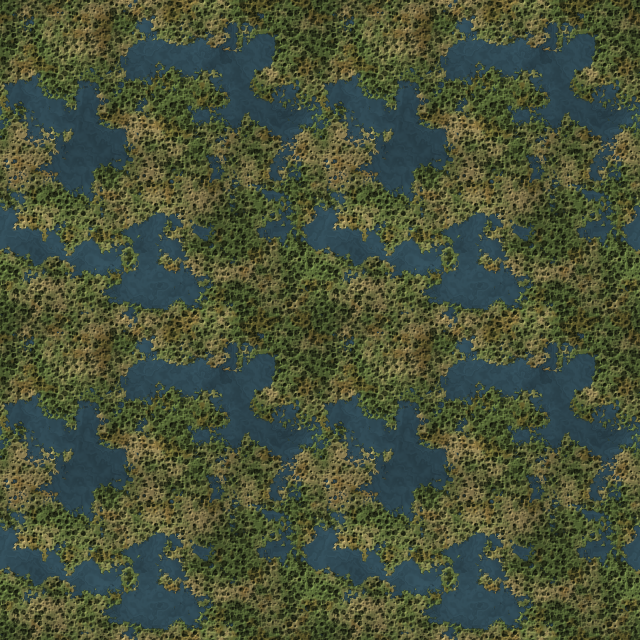
Give the GLSL for this texture, as a WebGL 2 fragment shader.

```glsl
#version 300 es
precision highp float;
// Mossy, pitted ground broken by ragged blue pools; the tile repeats 2 x 2.
// Soft ellipses plus wrapped fractal noise shape the shores, wrapped cellular
// noise makes the pits, and a height difference lights them from upper left.
uniform vec2 u_resolution;
out vec4 fragColor;

// Random pair for a lattice point; wraps after n cells
vec2 hash2(vec2 cell, float n) {
  vec2 i = mod(cell, n) + 1.7 * n;
  vec3 q = fract(i.xyx * vec3(0.1031, 0.1030, 0.0973));
  q += dot(q, q.yzx + 33.33);
  return fract((q.xx + q.yz) * q.zy);
}

float valueNoise(vec2 p, float n) {
  vec2 i = floor(p * n), f = fract(p * n);
  f = f * f * (3.0 - 2.0 * f);
  float low = mix(hash2(i, n).x, hash2(i + vec2(1, 0), n).x, f.x);
  float high = mix(hash2(i + vec2(0, 1), n).x, hash2(i + 1.0, n).x, f.x);
  return mix(low, high, f.y);
}

// Fractal sum around 0.5, starting at n cells per tile
float fbm(vec2 p, float n, int octaves) {
  float sum = 0.0, weight = 1.0, total = 0.0;
  for (int k = 0; k < octaves; k++) {
    sum += weight * valueNoise(p, n);
    total += weight;
    weight *= 0.62;
    n *= 2.0;
  }
  return sum / total;
}

// Round pits of random size: 0 inside a pit, 1 on the ground between
float pits(vec2 p, float n, float size) {
  vec2 i = floor(p * n), f = fract(p * n);
  float ground = 1.0;
  for (int y = -1; y <= 1; y++)
    for (int x = -1; x <= 1; x++) {
      vec2 o = vec2(x, y), h = hash2(i + o, n);
      float radius = size * (0.05 + 1.25 * fract(h.x * 7.0 + h.y * 5.0));
      float d = length(o + h - f);
      ground = min(ground, smoothstep(radius - 0.18, radius + 0.18, d));
    }
  return ground;
}

float groundHeight(vec2 p, float size) {
  return 0.46 * pits(p, 59.0, size) + 0.26 * pits(p, 97.0, size) + 0.28 * fbm(p, 43.0, 2);
}

// Soft elliptical patch, wrapped across the tile
float patchAt(vec2 p, vec2 center, vec2 radius) {
  vec2 d = (fract(p - center + 0.5) - 0.5) / radius;
  return exp(-dot(d, d));
}

float poolField(vec2 p) {
  return patchAt(p, vec2(0.16, 0.62), vec2(0.14, 0.16))
       + patchAt(p, vec2(0.72, 0.78), vec2(0.13, 0.12))
       + patchAt(p, vec2(0.86, 0.64), vec2(0.13, 0.06))
       + patchAt(p, vec2(0.36, 0.50), vec2(0.11, 0.15))
       + patchAt(p, vec2(0.53, 0.31), vec2(0.13, 0.08))
       + patchAt(p, vec2(0.45, 0.11), vec2(0.15, 0.11))
       + patchAt(p, vec2(0.88, 0.38), vec2(0.06, 0.13))
       + patchAt(p, vec2(0.04, 0.29), vec2(0.06, 0.10))
       + patchAt(p, vec2(0.45, 0.80), vec2(0.13, 0.06))
       + patchAt(p, vec2(0.22, 0.21), vec2(0.11, 0.07));
}

float dryField(vec2 p) {
  return patchAt(p, vec2(0.26, 0.90), vec2(0.14, 0.12))
       + patchAt(p, vec2(0.60, 0.40), vec2(0.14, 0.10))
       + patchAt(p, vec2(0.91, 0.54), vec2(0.16, 0.08))
       + patchAt(p, vec2(0.43, 0.65), vec2(0.06, 0.10));
}

void main() {
  vec2 p = gl_FragCoord.xy / u_resolution * 2.0;
  vec2 warp = vec2(fbm(p, 7.0, 5), fbm(p, 9.0, 5)) - 0.5;

  // Dry and green areas, with more and wider pits in the green
  float dry = 0.65 * dryField(p + 0.2 * warp) + 3.0 * (fbm(p, 13.0, 5) - 0.5);
  dry = smoothstep(-0.3, 0.95, dry);
  float size = mix(0.46, 0.32, dry);
  float height = groundHeight(p, size);
  float lit = height - groundHeight(p + vec2(-0.0035, 0.0035), size);

  // Ground colours, grain, rust stains and dark pits
  vec3 land = mix(vec3(0.32, 0.38, 0.20), vec3(0.56, 0.50, 0.33), dry);
  land = mix(land, vec3(0.42, 0.32, 0.14), 0.5 * smoothstep(0.56, 0.72, fbm(p, 19.0, 3)));
  land *= 0.65 + 0.7 * fbm(p, 6.0, 6);
  land = mix(vec3(0.10, 0.12, 0.065), land, smoothstep(0.0, 0.95, height));
  land *= 1.0 + 0.75 * lit;

  // Water with soft curling streaks
  float curl = fbm(p + 0.35 * warp, 6.0, 4);
  float streak = sin(30.0 * curl + 40.0 * warp.x + 25.0 * warp.y);
  vec3 water = vec3(0.18, 0.275, 0.315) * (0.75 + 0.5 * curl + 0.05 * streak);

  // Ragged shore, with a pale rim on land and a shadow on the water
  float shore = poolField(p + 0.2 * warp) - 0.53
              + 2.3 * (fbm(p, 11.0, 5) - 0.5) - 0.35 * (height - 0.6);
  land *= 1.0 + 0.1 * smoothstep(-0.14, -0.03, shore);
  water *= mix(0.7, 1.0, smoothstep(0.0, 0.13, shore));
  float edge = clamp(fwidth(shore), 0.01, 0.14);
  fragColor = vec4(mix(land, water, smoothstep(-edge, edge, shore)), 1.0);
}
```
